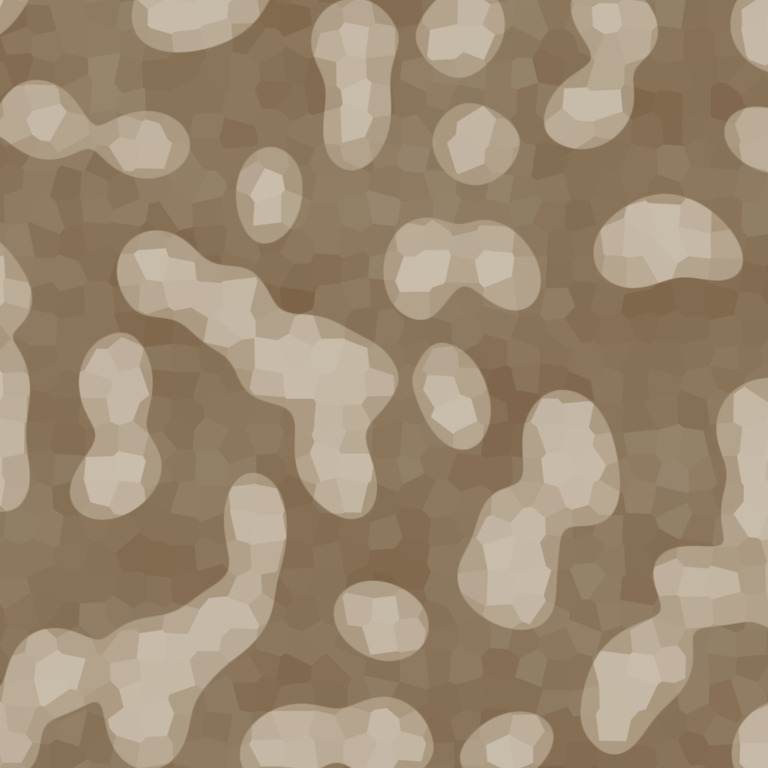
Reproduce this pattern procedurally as a Shadertoy shader.

```glsl
// Pale rounded islands on brown ground, both broken into flat mosaic tiles.
// Islands are a thresholded sum of stretched Gaussian spots; tiles are Voronoi
// cells whose tone comes from the spot field or noise at the cell's site.

const float ISLAND_LEVEL = 0.41;
const float TILES = 27.0;

vec2 hash2(vec2 p) {
    vec3 q = fract(p.xyx * vec3(0.1031, 0.1030, 0.0973));
    q += dot(q, q.yzx + 33.33);
    return fract((q.xx + q.yz) * q.zy);
}

float valueNoise(vec2 p) {
    vec2 i = floor(p), f = fract(p);
    f = f * f * (3.0 - 2.0 * f);
    return mix(mix(hash2(i).x, hash2(i + vec2(1, 0)).x, f.x),
               mix(hash2(i + vec2(0, 1)).x, hash2(i + vec2(1, 1)).x, f.x), f.y);
}

// Sum of randomly turned, stretched Gaussian spots on a jittered grid
float islandField(vec2 uv) {
    vec2 p = uv * 6.5 + 20.3, base = floor(p);
    float sum = 0.0;
    for (int y = -1; y <= 1; y++)
    for (int x = -1; x <= 1; x++) {
        vec2 cell = base + vec2(x, y);
        vec2 d = p - cell - 0.5 - 0.8 * (hash2(cell) - 0.5);
        vec2 shape = hash2(cell + 71.0);
        float angle = 3.14159 * shape.x, stretch = 1.0 + 0.3 * shape.y;
        d = mat2(cos(angle), sin(angle), -sin(angle), cos(angle)) * d;
        d *= vec2(stretch, 1.0 / stretch) / 0.36;
        sum += (0.87 + 0.26 * hash2(cell + 137.0).x) * exp(-dot(d, d));
    }
    return sum;
}

// Flat colour of one tile; island tiles brighten towards the island core
vec3 tileColor(vec2 site, float island) {
    vec2 uv = site / TILES;
    float grain = hash2(floor(site) + 211.0).x - 0.5;

    float patches = valueNoise(uv * 8.0 + 50.0) - 0.5;
    vec3 ground = mix(vec3(0.50, 0.405, 0.30), vec3(0.58, 0.51, 0.41),
                      0.5 + 0.6 * grain + 0.9 * patches);

    float core = clamp((islandField(uv) - ISLAND_LEVEL) / 0.48, 0.0, 1.0);
    vec3 pale = mix(vec3(0.67, 0.60, 0.505), vec3(0.78, 0.73, 0.66),
                    core + 0.2 * grain);

    return mix(ground, pale, island);
}

void mainImage(out vec4 fragColor, in vec2 fragCoord) {
    vec2 uv = fragCoord / iResolution.y;

    // Smooth island outline
    float field = islandField(uv) - ISLAND_LEVEL;
    float blur = max(fwidth(field), 0.0001);
    float island = smoothstep(-blur, blur, field);

    // Two nearest tile sites
    vec2 p = uv * TILES, base = floor(p);
    vec2 first = vec2(0.0), second = vec2(0.0);
    float d1 = 9.0, d2 = 9.0;
    for (int y = -1; y <= 1; y++)
    for (int x = -1; x <= 1; x++) {
        vec2 cell = base + vec2(x, y);
        vec2 site = cell + 0.5 + 0.64 * (hash2(cell + 311.0) - 0.5);
        float d = distance(p, site);
        if (d < d1) {
            d2 = d1; second = first;
            d1 = d;  first = site;
        } else if (d < d2) {
            d2 = d;  second = site;
        }
    }

    // Blend across the tile border, about a pixel wide
    float border = dot(0.5 * (first + second) - p, normalize(second - first));
    float pixel = TILES / iResolution.y;
    float nearest = smoothstep(-pixel, pixel, border);
    vec3 color = mix(tileColor(second, island), tileColor(first, island), nearest);

    fragColor = vec4(color, 1.0);
}
```
